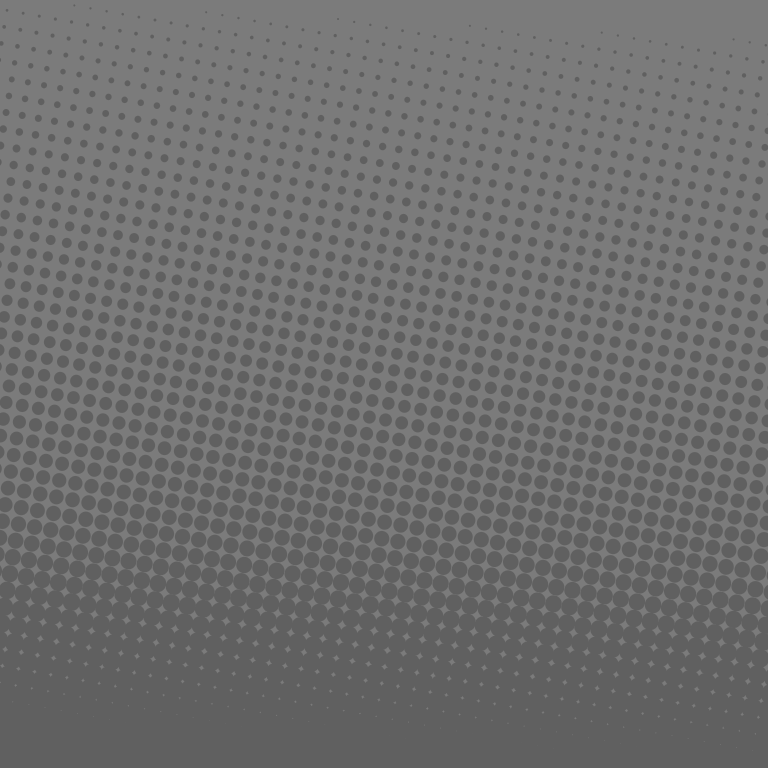
Reproduce this background procedurally as a Shadertoy shader.

```glsl
// Tilted grey halftone: round dots that grow downward until they merge into a solid band.

#define PITCH 0.02132               // dot spacing
#define ANGLE 0.17453               // grid rotation in radians
#define STRETCH vec2(1.0, 1.026)    // grid scale per axis
#define ANCHOR vec2(0.4427, 0.5139) // centre of one dot, measured from the top left
#define FADE_TILT 0.05              // slope of the size gradient
#define FADE_START -0.0104          // height where dots have no size
#define FADE_LENGTH 0.9375          // distance from no size to full cover
#define MIN_RADIUS 0.058            // smaller dots are dropped, in cells
#define LIGHT_GREY vec3(0.482)
#define DARK_GREY vec3(0.378)

// Dot radius in cells for a dot centred at pos; sqrt(0.5) covers a whole cell.
float dotRadius(vec2 pos) {
    float fade = (pos.y - FADE_TILT * pos.x - FADE_START) / FADE_LENGTH;
    fade = clamp(fade, 0.0, 1.1);
    float radius = sqrt(0.264 * fade + 0.236 * pow(fade, 8.0));
    return radius < MIN_RADIUS ? -1.0 : radius;
}

void mainImage(out vec4 fragColor, in vec2 fragCoord) {
    vec2 pos = fragCoord / iResolution.xy;
    pos.y = 1.0 - pos.y;

    // Rotated grid coordinates
    float c = cos(ANGLE), s = sin(ANGLE);
    mat2 basis = mat2(c, s, -s, c);
    vec2 grid = ((pos - ANCHOR) / STRETCH) * basis / PITCH;
    vec2 nearest = floor(grid + 0.5);

    // Signed distance to the union of neighbouring dots
    float dist = 10.0;
    for (int j = -1; j <= 1; j++) {
        for (int i = -1; i <= 1; i++) {
            vec2 cell = nearest + vec2(i, j);
            vec2 centre = ANCHOR + STRETCH * PITCH * (basis * cell);
            dist = min(dist, length(grid - cell) - dotRadius(centre));
        }
    }

    // Edge smoothing one pixel wide
    float pixel = 1.0 / (PITCH * iResolution.y);
    float ink = clamp(0.5 - dist / pixel, 0.0, 1.0);
    fragColor = vec4(mix(LIGHT_GREY, DARK_GREY, ink), 1.0);
}
```
